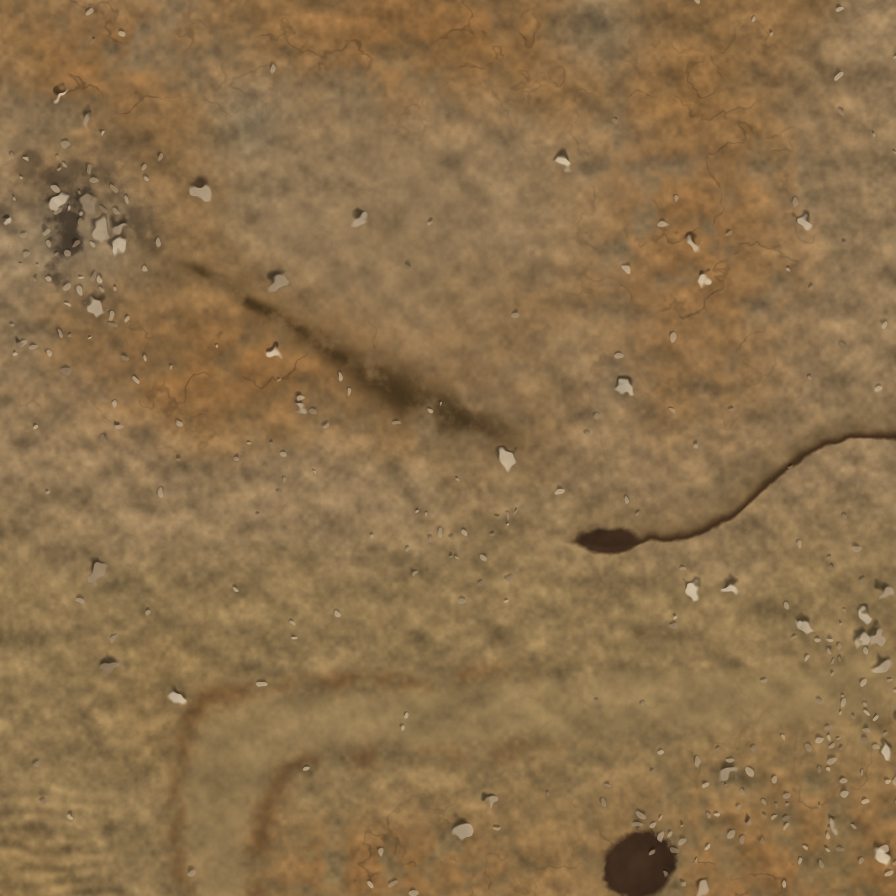
Give the GLSL for this texture, as a three.js fragment shader.

```glsl
varying vec2 vUv;

float hash(vec2 p) {
  vec3 q = fract(p.xyx * 0.1031);
  q += dot(q, q.yzx + 33.33);
  return fract((q.x + q.y) * q.z);
}

float noise(vec2 p) {
  vec2 i = floor(p), f = fract(p);
  f = f * f * (3.0 - 2.0 * f);
  return mix(mix(hash(i), hash(i + vec2(1, 0)), f.x),
             mix(hash(i + vec2(0, 1)), hash(i + vec2(1, 1)), f.x), f.y);
}

float fbm(vec2 p) {
  float sum = 0.0, amp = 0.5;
  for (int i = 0; i < 5; i++) {
    sum += amp * noise(p);
    p = mat2(1.6, 1.2, -1.2, 1.6) * p + 17.3;
    amp *= 0.52;
  }
  return sum;
}

// Soft elliptical mask
float blob(vec2 p, vec2 centre, vec2 radius) {
  vec2 d = (p - centre) / radius;
  return exp(-dot(d, d));
}

// Embossed scratches running along one angle
float streaks(vec2 p, float angle, vec2 freq) {
  float c = cos(angle), s = sin(angle);
  vec2 q = vec2(c * p.x + s * p.y, c * p.y - s * p.x) * freq;
  return noise(q) - noise(q + vec2(0.0, 0.45));
}

float stoneDensity(vec2 p) {
  return 0.015 + 0.5 * blob(p, vec2(0.08, 0.74), vec2(0.09, 0.12))
    + 0.45 * blob(p, vec2(0.54, 0.42), vec2(0.06, 0.05))
    + 0.4 * blob(p, vec2(0.96, 0.26), vec2(0.05, 0.12))
    + 0.3 * blob(p, vec2(0.83, 0.08), vec2(0.16, 0.07))
    + 0.5 * blob(p, vec2(0.765, 0.34), vec2(0.02, 0.03))
    + 0.12 * blob(p, vec2(0.3, 0.54), vec2(0.15, 0.06));
}

// x: stone cover, y: shadow above it, z: brightness
vec3 stones(vec2 p, float cells, float share) {
  vec3 result = vec3(0.0);
  vec2 q = p * cells + 0.35 * (vec2(noise(p * 130.0), noise(p * 130.0 + 50.0)) - 0.5);
  for (int y = -1; y <= 1; y++) {
    for (int x = -1; x <= 1; x++) {
      vec2 id = floor(q) + vec2(x, y);
      vec2 centre = id + 0.2 + 0.6 * vec2(hash(id + 3.1), hash(id + 8.7));
      float present = step(hash(id + 41.0), share * stoneDensity(centre / cells));
      float turn = 6.28 * hash(id + 12.0), size = mix(0.13, 0.33, hash(id + 23.0));
      vec2 axis = vec2(cos(turn), sin(turn)), d = q - centre;
      vec2 e = vec2(dot(d, axis) * 0.7, dot(d, vec2(-axis.y, axis.x)) * 1.2);
      float cover = present * (1.0 - smoothstep(size - 0.08, size + 0.06, length(e)));
      float shade = present * (1.0 - smoothstep(size * 0.5, size * 1.5, length(d - vec2(-0.06, 0.22))));
      if (cover > result.x) result.xz = vec2(cover, hash(id + 77.0));
      result.y = max(result.y, shade);
    }
  }
  return result;
}

void main() {
  vec2 p = vUv;
  vec2 warped = p + 0.022 * (vec2(fbm(p * 22.0), fbm(p * 22.0 + 31.0)) - 0.5);
  float broad = fbm(p * 5.0), fine = fbm(p * 32.0 + 9.0);

  // Soil zones
  float lower = 1.0 - smoothstep(0.36, 0.54, p.y + 0.25 * (broad - 0.5));
  float smoothBank = blob(warped, vec2(0.45, 0.72), vec2(0.2, 0.16));
  float rust = blob(p, vec2(0.78, 0.75), vec2(0.12, 0.2)) + blob(p, vec2(0.48, 0.96), vec2(0.18, 0.08))
    + blob(p, vec2(0.25, 0.59), vec2(0.18, 0.07)) + blob(p, vec2(0.9, 0.02), vec2(0.25, 0.13))
    + blob(p, vec2(0.42, 0.03), vec2(0.16, 0.06)) + blob(p, vec2(0.12, 0.93), vec2(0.12, 0.08));
  float grey = blob(warped, vec2(0.67, 0.98), vec2(0.05, 0.06)) + blob(warped, vec2(0.27, 0.86), vec2(0.05, 0.07));
  vec3 soil = mix(vec3(0.535, 0.41, 0.26), vec3(0.565, 0.465, 0.335), smoothstep(0.32, 0.62, broad));
  soil = mix(soil, vec3(0.545, 0.45, 0.295), 0.75 * lower);
  soil = mix(soil, vec3(0.56, 0.46, 0.33), 0.6 * smoothBank);
  soil = mix(soil, vec3(0.53, 0.375, 0.215), min(rust, 1.0) * smoothstep(0.25, 0.6, fine) * 0.8);
  soil = mix(soil, vec3(0.53, 0.47, 0.37), 0.6 * min(grey, 1.0));

  // Curved, flattened track
  float across = warped.x - 0.245, along = 0.19 + 0.06 * (warped.x - 0.3) - warped.y;
  float blend = clamp(0.5 + 0.5 * (along - across) / 0.09, 0.0, 1.0);
  float trackSide = mix(along, across, blend) - 0.09 * blend * (1.0 - blend);
  float track = 1.0 - smoothstep(0.022, 0.04, abs(trackSide));
  float rim = exp(-pow((abs(trackSide) - 0.045) / 0.011, 2.0)) * (1.0 - smoothstep(0.45, 0.7, p.x));
  soil = mix(soil, vec3(0.57, 0.475, 0.32), 0.65 * track);
  soil = mix(soil, vec3(0.38, 0.27, 0.16), rim * smoothstep(0.3, 0.65, fine) * 0.75);

  // Relief, scratches, ripples and grain
  float relief = fine - fbm(p * 32.0 + 9.0 + vec2(0.1, 0.4));
  float scratches = streaks(warped, 0.38, vec2(9, 42)) * blob(p, vec2(0.53, 0.23), vec2(0.25, 0.14))
    + streaks(warped, -0.95, vec2(6, 28)) * blob(p, vec2(0.2, 0.28), vec2(0.17, 0.13)) * 0.8
    + streaks(warped, -0.35, vec2(10, 44)) * blob(p, vec2(0.45, 0.36), vec2(0.15, 0.09))
    + streaks(warped, 0.5, vec2(9, 30)) * blob(p, vec2(0.05, 0.48), vec2(0.14, 0.12));
  float ripples = sin(300.0 * (warped.y - 0.08) * (1.0 + 2.0 * p.x) + 12.0 * p.x)
    * (1.0 - smoothstep(0.08, 0.15, p.x)) * (1.0 - smoothstep(0.09, 0.15, p.y));
  float rough = 1.0 - 0.5 * max(track, smoothBank);
  float light = 1.0 + 0.5 * relief * rough + 0.2 * scratches + 0.08 * ripples
    + 0.13 * (noise(p * 170.0) - 0.5) * rough + 0.25 * (fine - 0.5);
  float fissure = 1.0 - smoothstep(0.0, 0.025, abs(fbm(warped * 13.0 + 4.0) - 0.47));
  light -= 0.18 * fissure * min(rust + 0.15, 1.0) * smoothstep(0.4, 0.6, fine);
  soil *= light;

  // Broken upper gully
  float gully = warped.y - 0.72 + 0.2 * smoothstep(0.12, 0.58, p.x);
  float width = mix(0.006, 0.028, smoothstep(0.2, 0.5, p.x));
  float gullyMask = exp(-gully * gully / (width * width)) * smoothstep(0.17, 0.24, p.x)
    * (1.0 - smoothstep(0.52, 0.63, p.x));
  soil = mix(soil, vec3(0.26, 0.195, 0.11), gullyMask * smoothstep(0.25, 0.62, fine) * 0.95);

  // Lower ledge, sharp below and stained above
  float ledge = warped.y - 0.393 - 0.115 * smoothstep(0.74, 0.96, p.x);
  float ledgeMask = smoothstep(-0.004, 0.002, ledge) * smoothstep(0.62, 0.66, p.x);
  soil = mix(soil, vec3(0.35, 0.27, 0.15), ledgeMask * exp(-max(ledge, 0.0) / 0.022) * 0.65);
  soil = mix(soil, vec3(0.2, 0.13, 0.08), ledgeMask * exp(-pow(ledge / 0.008, 2.0)) * 0.8);
  float hollow = smoothstep(0.35, 0.6, blob(warped, vec2(0.68, 0.398), vec2(0.036, 0.018)));
  float clump = smoothstep(0.32, 0.5, blob(warped + 0.03 * (fine - 0.5), vec2(0.708, 0.035), vec2(0.042, 0.04)));
  soil = mix(soil, vec3(0.21, 0.145, 0.1) * (0.7 + 0.6 * fine), 0.92 * max(hollow, clump));

  // Grey rubble and scattered stones
  float rubble = blob(warped, vec2(0.085, 0.74), vec2(0.085, 0.09));
  soil = mix(soil, vec3(0.5, 0.44, 0.35) * light, 0.65 * rubble);
  soil = mix(soil, vec3(0.23, 0.19, 0.15), rubble * smoothstep(0.52, 0.68, fbm(p * 26.0 + 70.0)) * 0.85);
  vec3 large = stones(p, 34.0, 0.6), small = stones(p + 0.37 / 80.0, 80.0, 0.8);
  soil *= 1.0 - 0.45 * max(large.y, 0.6 * small.y);
  soil = mix(soil, mix(vec3(0.55, 0.46, 0.35), vec3(0.8, 0.72, 0.6), small.z), small.x * 0.75);
  soil = mix(soil, mix(vec3(0.57, 0.48, 0.37), vec3(0.82, 0.75, 0.64), large.z) * (0.85 + 0.3 * fine), large.x * 0.9);
  gl_FragColor = vec4(soil, 1.0);
}
```
